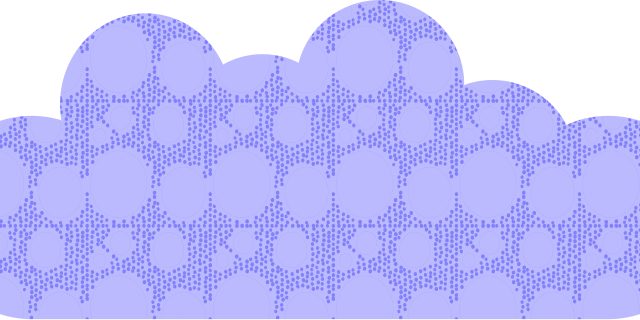
Write a WebGL 1 fragment shader that draws this pattern.

```glsl
precision highp float;
// A lilac cloud on white, filled with a repeating tile of outlined oval bubbles.
// The gaps between bubbles hold a jittered grid of small dots; the cloud is a
// union of ellipses and a box. One unit is 1/384 of the height, y points down.

uniform vec2 u_resolution;

vec3 hash3(vec2 p) {
  vec3 q = fract(p.xyx * vec3(0.1031, 0.1030, 0.0973));
  q += dot(q, q.yxz + 33.33);
  return fract((q.xxy + q.yzz) * q.zyx);
}

// Approximate signed distance to an axis-aligned ellipse
float ellipse(vec2 p, vec2 center, vec2 radii) {
  vec2 q = (p - center) / radii;
  float k = length(q);
  return k * (k - 1.0) / max(length(q / radii), 1e-4);
}

// The five bubbles of one tile
float bubbles(vec2 p) {
  float d = ellipse(p, vec2(37.8, 100.0), vec2(34.0, 40.0));
  d = min(d, ellipse(p, vec2(115.6, 110.0), vec2(26.0, 30.5)));
  d = min(d, ellipse(p, vec2(97.7, 29.0), vec2(18.3, 21.3)));
  d = min(d, ellipse(p, vec2(39.8, 20.5), vec2(12.2, 13.8)));
  return min(d, ellipse(p, vec2(14.8, 42.0), vec2(7.6, 8.7)));
}

float cloud(vec2 p) {
  vec2 box = abs(p - vec2(384.0, 272.0)) - vec2(346.0, 111.0);
  float d = max(box.x, box.y);
  d = min(d, ellipse(p, vec2(38.0, 261.0), vec2(122.0)));
  d = min(d, ellipse(p, vec2(175.0, 125.0), vec2(103.0, 109.0)));
  d = min(d, ellipse(p, vec2(315.0, 161.0), vec2(96.0)));
  d = min(d, ellipse(p, vec2(456.0, 101.0), vec2(101.0)));
  d = min(d, ellipse(p, vec2(591.0, 196.0), vec2(100.0)));
  return min(d, ellipse(p, vec2(730.0, 261.0), vec2(122.0)));
}

// Nearest dot among the neighbouring cells; dots too near a bubble are dropped
float dots(vec2 p, vec2 tile) {
  vec2 count = vec2(24.0, 25.0);
  vec2 cell = tile / count;
  vec2 home = floor(p / cell);
  float d = 100.0;
  for (int j = -1; j <= 1; j++) {
    for (int i = -1; i <= 1; i++) {
      vec2 id = home + vec2(float(i), float(j));
      vec2 wrapped = mod(id, count);
      vec3 rnd = hash3(wrapped + 7.0);
      vec2 jitter = (rnd.xy - 0.5) * vec2(0.46, 0.38);
      jitter.y += 0.5 * mod(wrapped.x, 2.0) - 0.25;
      // Keep the first row and column straight, leaving a visible seam
      jitter *= step(0.5, wrapped.yx).yx;
      if (bubbles((wrapped + jitter) * cell) > 4.6) {
        vec2 q = p - (id + jitter) * cell;
        float tilt = (rnd.z - 0.5) * 1.2;
        q = vec2(q.x + tilt * q.y * 0.5, q.y - tilt * q.x * 0.5);
        d = min(d, ellipse(q, vec2(0.0), vec2(2.0, 2.35) * (0.9 + 0.2 * rnd.x)));
      }
    }
  }
  return d;
}

void main() {
  float pixel = 384.0 / u_resolution.y;
  vec2 p = vec2(gl_FragCoord.x, u_resolution.y - gl_FragCoord.y) * pixel;

  vec2 tile = vec2(147.7, 150.0);
  vec2 t = mod(p - vec2(104.6, 121.0), tile);

  // Dots, then the hairline bubble outlines
  vec3 color = vec3(0.735, 0.73, 1.0);
  color = mix(color, vec3(0.51, 0.505, 0.98), clamp(0.5 - dots(t, tile) / pixel, 0.0, 1.0));
  float hairline = clamp((0.25 + 0.5 * pixel - abs(bubbles(t))) / pixel, 0.0, 1.0);
  color = mix(color, vec3(0.62, 0.62, 0.96), hairline * min(0.5 / pixel, 1.0));

  // Cut out the cloud
  float inside = clamp(0.5 - cloud(p) / pixel, 0.0, 1.0);
  gl_FragColor = vec4(mix(vec3(1.0), color, inside), 1.0);
}
```
